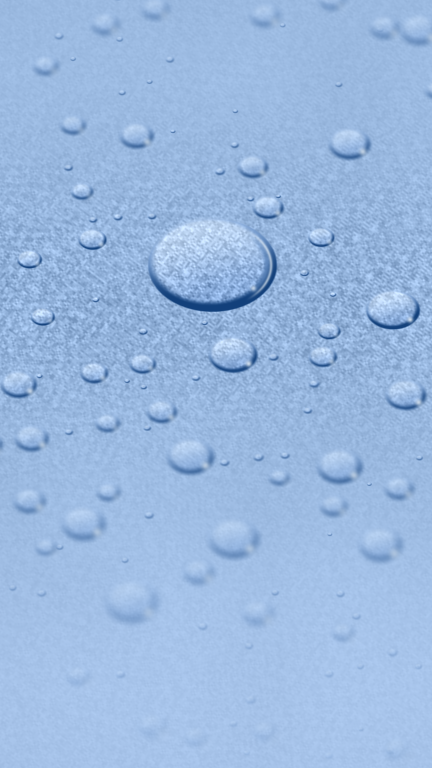
Reproduce this texture procedurally as a Shadertoy shader.

```glsl
// Water drops on a grainy pale blue sheet, seen with a shallow depth of field.
// Each drop is a dark lens disk with a lighter cap shifted upward, so that a
// crescent remains below; blur and contrast follow the distance to the focus line.

const float FOCUS_Y = 1.12;                 // in canvas widths from the bottom
const vec2 HERO_POS = vec2(0.492, 1.164);
const vec2 HERO_RADII = vec2(0.149, 0.108);

const vec3 SHEET_FAR = vec3(0.612, 0.733, 0.886);
const vec3 SHEET_NEAR = vec3(0.655, 0.768, 0.918);
const vec3 DEEP = vec3(0.07, 0.25, 0.48);
const vec3 SHADE = vec3(0.36, 0.52, 0.73);
const vec3 CAP_DARK = vec3(0.52, 0.66, 0.85);
const vec3 CAP_LIGHT = vec3(0.75, 0.845, 0.96);
const vec3 GLINT = vec3(0.95, 0.98, 1.0);

// Larger drops: centre x, centre y, radius
const vec3 LARGE[16] = vec3[16](
    vec3(.910, 1.060, .062), vec3(.540, .956, .056), vec3(.940, .863, .046),
    vec3(.442, .720, .053), vec3(.787, .697, .051), vec3(.542, .530, .057),
    vec3(.306, .384, .059), vec3(.194, .565, .049), vec3(.044, .887, .041),
    vec3(.810, 1.444, .047), vec3(.972, 1.708, .043), vec3(.317, 1.463, .038),
    vec3(.586, 1.391, .034), vec3(.882, .516, .048), vec3(.074, .762, .038),
    vec3(.375, .824, .034));

float hash(vec2 p) {
    return fract(sin(dot(p, vec2(127.1, 311.7))) * 43758.5453);
}

float valueNoise(vec2 p) {
    vec2 i = floor(p), f = fract(p);
    f = f * f * (3.0 - 2.0 * f);
    return mix(mix(hash(i), hash(i + vec2(1, 0)), f.x),
               mix(hash(i + vec2(0, 1)), hash(i + vec2(1, 1)), f.x), f.y);
}

// Fine grain centred on zero, turned off the pixel axes
float sheetGrain(vec2 p) {
    vec2 t = mat2(0.8, 0.6, -0.6, 0.8) * p * vec2(1.0, 1.2);
    return valueNoise(t * 205.0) + 0.55 * valueNoise(t.yx * 105.0) - 0.775;
}

float blurAt(float y) {
    return 0.003 + 0.023 * max(abs(y - FOCUS_Y) - 0.1, 0.0);
}

float clarityAt(float y) {
    float d = (y - FOCUS_Y) / 0.8;
    return exp(-d * d);
}

float softDisk(float d, float soft) {
    return 1.0 - smoothstep(1.0 - soft, 1.0 + soft, d);
}

// Lays one drop over the colour behind it
vec3 paintDrop(vec3 behind, vec2 p, vec2 centre, vec2 radii, float grain) {
    vec2 q = (p - centre) / radii;
    float d = length(q);
    if (d > 3.0) return behind;
    float blur = blurAt(centre.y), clarity = clarityAt(centre.y);
    float soft = min(blur / radii.x, 0.5);
    float down = dot(q, vec2(0.3, -0.954));

    // Lens body with a dark lower edge
    vec3 lens = mix(SHADE, DEEP, smoothstep(-0.5, 0.5, down) * clarity);
    lens = mix(CAP_DARK, lens, smoothstep(-0.9, 0.1, down));
    vec3 col = mix(behind, lens, softDisk(d, soft) * clarity);

    // Pale cap, shifted towards the light; blurred drops show more of the crescent
    vec2 lift = vec2(-0.04, 0.085) * (1.0 + 2.5 * soft);
    float capD = length(q - lift) / (0.9 - 0.25 * soft);
    vec3 cap = mix(CAP_LIGHT, CAP_DARK, smoothstep(-0.9, 0.8, down)) + grain;
    cap = mix(behind, cap, 0.25 + 0.75 * clarity);
    col = mix(col, cap, softDisk(capD, soft + 0.06));

    // Small glint at the lower right, only on drops wide enough to show it
    vec2 g = (q - vec2(0.64, -0.5)) * radii / (0.005 + 0.45 * blur);
    float shine = clarity * smoothstep(0.01, 0.045, radii.x);
    return mix(col, GLINT, exp(-dot(g, g)) * shine * 0.8);
}

vec2 dropRadii(float r, float y) {
    return r * vec2(1.0, mix(0.9, 0.72, clarityAt(y)));
}

// 1 where a small drop may sit, 0 where a larger one covers the place
float isOpen(vec2 c, float r) {
    float free = step(1.12, length((c - HERO_POS) / (HERO_RADII + r)));
    for (int i = 0; i < 16; i++)
        free *= step(LARGE[i].z * 1.1 + r, length(c - LARGE[i].xy));
    return free;
}

// Jittered grid of small drops
vec3 scatterDrops(vec3 col, vec2 p, float cell, vec2 sizes, float share, float grain) {
    vec2 home = floor(p / cell);
    for (int j = -1; j <= 1; j++)
    for (int i = -1; i <= 1; i++) {
        vec2 id = home + vec2(i, j);
        if (hash(id + cell) > share) continue;
        vec2 jitter = vec2(hash(id + 17.3), hash(id + 41.9));
        vec2 c = (id + 0.2 + 0.6 * jitter) * cell;
        float r = mix(sizes.x, sizes.y, hash(id + 73.1));
        if (isOpen(c, r) > 0.5)
            col = paintDrop(col, p, c, dropRadii(r, c.y), grain);
    }
    return col;
}

void mainImage(out vec4 fragColor, in vec2 fragCoord) {
    vec2 p = fragCoord / iResolution.x;
    float band = (p.y - FOCUS_Y + 0.03) / 0.27;
    float sharp = exp(-band * band);

    // Sheet: tone from near to far, with grain strongest in focus
    float grain = sheetGrain(p) * (0.035 + 0.17 * sharp);
    vec3 col = mix(SHEET_NEAR, SHEET_FAR, smoothstep(0.1, 0.8, p.y));
    col += 0.025 * (valueNoise(p * 5.0) - 0.5) + grain;
    col -= vec3(0.04, 0.035, 0.028) * sharp * (1.2 - 0.4 * p.x);

    // Drops from small to large
    col = scatterDrops(col, p, 0.062, vec2(0.005, 0.011), 0.12, grain);
    col = scatterDrops(col, p, 0.14, vec2(0.021, 0.036), 0.32, grain);
    for (int i = 0; i < 16; i++)
        col = paintDrop(col, p, LARGE[i].xy, dropRadii(LARGE[i].z, LARGE[i].y), grain);
    col = paintDrop(col, p, HERO_POS, HERO_RADII, grain * 1.2);

    // Dark band and bright slit inside the right edge of the main drop
    vec2 q = (p - HERO_POS) / HERO_RADII;
    vec2 arc = (vec2(length(q)) - vec2(0.84, 0.91)) / vec2(0.045, 0.025);
    vec2 line = exp(-arc * arc) * smoothstep(0.5, 0.85, q.x);
    col = mix(col, SHADE, 0.7 * line.x);
    col = mix(col, GLINT, 0.6 * line.y);

    fragColor = vec4(clamp(col, 0.0, 1.0), 1.0);
}
```
